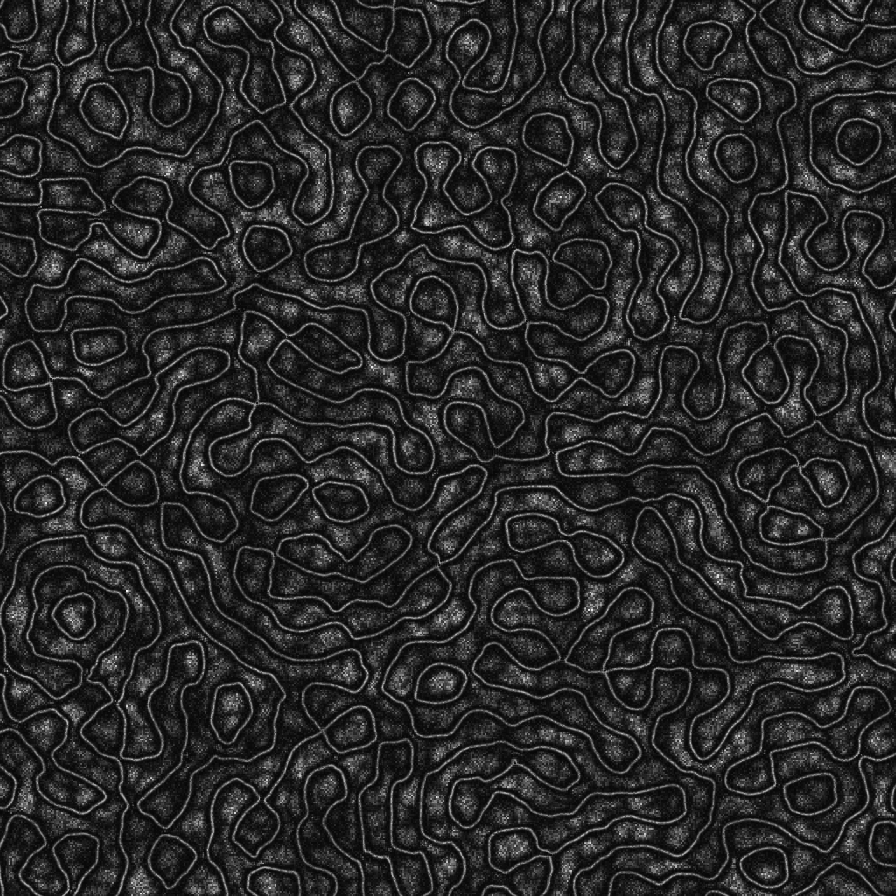
Give the GLSL for this pattern, as a Shadertoy shader.

```glsl
const float PI = 3.14159265;
const int WAVES = 13;
const int TAPS = 60;

const float WAVELENGTH = 0.064;     // width of one pair of bands
const float LINE_WIDTH = 0.0014;
const float GRAIN_CELLS = 512.0;
const float BLOTCH_CELLS = 50.0;
const float CLOUD_CELLS = 14.0;

vec2 hash2(vec2 p) {
    vec3 q = fract(p.xyx * vec3(0.1031, 0.1030, 0.0973));
    q += dot(q, q.yzx + 33.33);
    return fract((q.xx + q.yz) * q.zy);
}

vec2 polar(float angle) {
    return vec2(cos(angle), sin(angle));
}

// Distance to the nearest jittered cell point
float cellular(vec2 p) {
    vec2 cell = floor(p);
    float nearest = 4.0;
    for (int y = -1; y <= 1; y++) {
        for (int x = -1; x <= 1; x++) {
            vec2 c = cell + vec2(x, y);
            vec2 delta = c + hash2(c) - p;
            nearest = min(nearest, dot(delta, delta));
        }
    }
    return sqrt(nearest);
}

// Soft round spot around each cell point
float spots(vec2 p) {
    return 1.0 - smoothstep(0.1, 0.8, cellular(p));
}

// Low, wide bends that break up long straight runs
vec2 bend(vec2 p, float amount) {
    return p + amount * vec2(sin(p.y * 1.1 + 2.0 * sin(p.x * 0.37)),
                             sin(p.x * 0.9 + 2.0 * sin(p.y * 0.43) + 1.7));
}

// Layered sines of similar wavelength, saturated and band-passed into a maze
float maze(vec2 p) {
    vec3 waves[WAVES];
    for (int i = 0; i < WAVES; i++) {
        vec2 rnd = hash2(vec2(float(i) + 3.0, 17.0));
        float angle = PI * (float(i) + rnd.x) / float(WAVES);
        float phase = 2.0 * PI * hash2(vec2(41.0, float(i) + 5.0)).x;
        waves[i] = vec3(polar(angle) * 2.0 * PI * mix(0.92, 1.08, rnd.y), phase);
    }

    float total = 0.0;
    for (int t = 0; t < TAPS; t++) {
        float spread = (float(t) + 0.5) / float(TAPS);
        float radius = 1.3 * sqrt(spread);
        vec2 q = p + radius * polar(float(t) * 2.39996);
        float sum = 0.0;
        for (int i = 0; i < WAVES; i++) {
            sum += sin(dot(q, waves[i].xy) + waves[i].z);
        }
        float x = 2.0 * PI * radius;
        float taper = 1.0 - smoothstep(0.4, 1.0, spread);
        total += taper * tanh(0.5 * sum) * cos(x - 0.25 * PI) / sqrt(x + 0.3);
    }
    return total;
}

// Distance to the zero contour, in canvas units
float contourDistance(float value, float height) {
    float slope = length(vec2(dFdx(value), dFdy(value))) * height;
    return abs(value) / max(slope, 1e-3);
}

// Magnitude of a normally distributed random value, softened toward its mean
float grain(vec2 cell, float contrast) {
    vec2 rnd = hash2(cell);
    float normal = sqrt(-2.0 * log(max(rnd.x, 1e-3))) * cos(2.0 * PI * rnd.y);
    return mix(0.8, abs(normal), contrast);
}

void mainImage(out vec4 fragColor, in vec2 fragCoord) {
    vec2 uv = fragCoord / iResolution.y;
    float value = maze(bend(uv / WAVELENGTH, 0.05));
    float dist = contourDistance(value, iResolution.y);

    // Speckle: dark beside the lines, blotchy along the band centres
    float blotch = spots(uv * BLOTCH_CELLS);
    float cloud = spots(uv * CLOUD_CELLS + 5.0);
    float centre = smoothstep(0.004, 0.015, dist);
    float glow = mix(0.6, 1.6, cloud * cloud) * (0.03 + 0.36 * blotch);
    float strength = 0.055 + centre * glow;
    vec2 cell = floor(uv * GRAIN_CELLS);
    float shade = 0.01 + strength * grain(cell + 11.0, 0.62);
    shade /= 1.0 + 0.4 * shade;

    // Thin, uneven contour lines, paler inside the clouds
    float line = exp(-pow(dist / LINE_WIDTH, 2.0));
    float lineShade = mix(0.28, 0.58, hash2(cell + 701.0).x) * mix(0.92, 1.25, cloud);
    shade = mix(shade, max(shade, lineShade), line);

    fragColor = vec4(vec3(clamp(shade, 0.0, 1.0)), 1.0);
}
```
